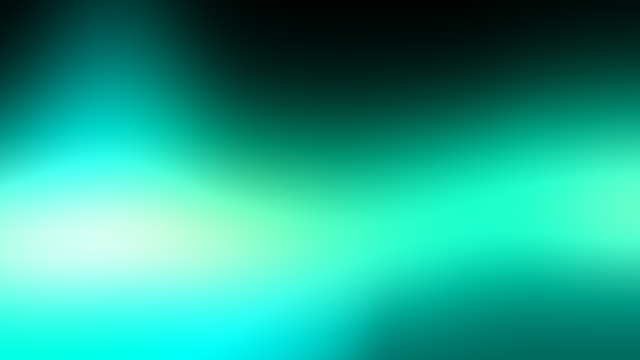
A WebGL 1 fragment shader for this background:

```glsl
precision highp float;

uniform vec2 u_resolution;

// Bell curve with its peak of 1 at the centre
float bump(float x, float centre, float width) {
    float d = (x - centre) / width;
    return exp(-d * d);
}

// Height of the bright ridge, rising towards the right
float ridgeHeight(float x) {
    return 0.32 + 0.015 * bump(x, 0.2, 0.12) + 0.1 * smoothstep(0.5, 0.85, x);
}

// Main light: separate falloffs above and below the ridge
float ridgeLight(float x, float rise) {
    float peak = 1.0 + 0.22 * bump(x, 0.1, 0.28) + 0.08 * bump(x, 1.0, 0.2);
    float spreadAbove = 0.11 + 0.16 * bump(x, 0.18, 0.13) - 0.02 * bump(x, 0.75, 0.15);
    float spreadBelow = 0.06 + 0.5 * (1.0 - smoothstep(0.25, 0.62, x));
    float floorBelow = 0.38;
    float above = peak * exp(-rise * rise / spreadAbove);
    float below = mix(floorBelow, peak, exp(-rise * rise / spreadBelow));
    return min(rise > 0.0 ? above : below, 1.0);
}

// Pale core along the ridge, strongest at the left and the right edge
float paleCore(float x, float rise) {
    float strength = 0.13 + 0.8 * bump(x, 0.16, 0.36) + 0.37 * bump(x, 1.02, 0.17);
    return max(strength * bump(rise, 0.0, 0.212) - 0.1, 0.0);
}

// Share of blue in the light: teal upper left, cyan below, green in the middle
float blueShare(vec2 uv) {
    float teal = 0.15 * bump(uv.x, 0.12, 0.2) * smoothstep(0.0, 0.35, uv.y);
    float cyan = (0.09 + 0.1 * bump(uv.x, 0.38, 0.2)) * (1.0 - smoothstep(0.0, 0.4, uv.y));
    float green = 0.08 * bump(uv.x, 0.4, 0.18) * bump(uv.y, 0.5, 0.2);
    return min(0.8 + teal + cyan - green, 1.0);
}

void main() {
    vec2 uv = gl_FragCoord.xy / u_resolution;
    float rise = uv.y - ridgeHeight(uv.x);
    float light = ridgeLight(uv.x, rise);
    vec3 colour = vec3(paleCore(uv.x, rise), light, light * blueShare(uv));
    gl_FragColor = vec4(colour, 1.0);
}
```
